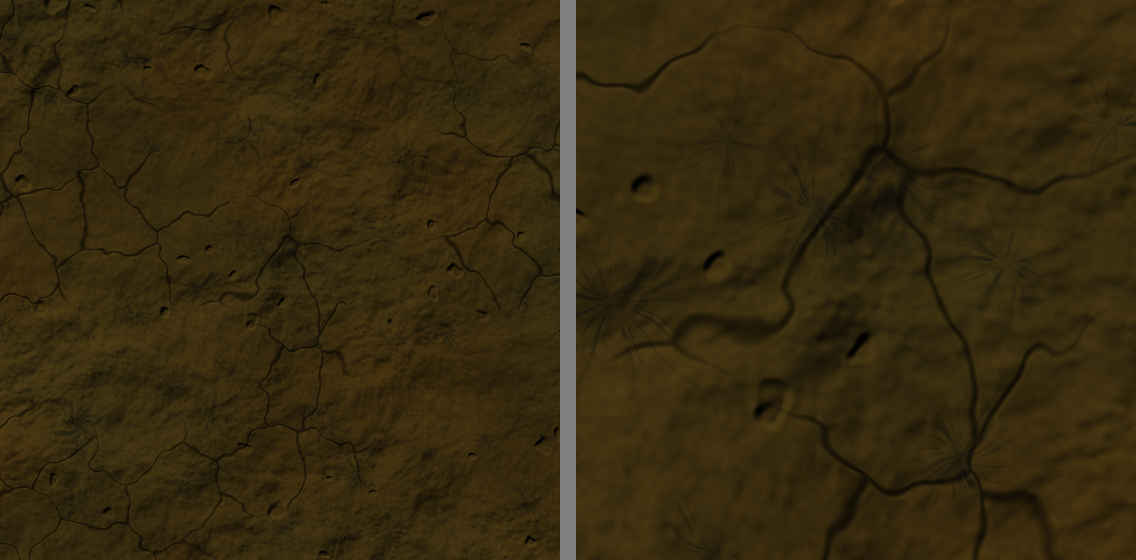
Left, the full canvas; right, a detail of the centre.
This texture is drawn by a Shadertoy shader. Its source:

```glsl
#define EARTH vec3(0.216, 0.165, 0.053)
#define SOOT vec3(0.085, 0.080, 0.048)
#define RELIEF 0.15
#define PIT_CELLS 9.0
#define PIT_SHARE 0.5
#define PIT_DEPTH 5.0
#define CRACK_CELLS 7.0
#define CRACK_WIDTH 0.0032
#define STAR_CELLS 9.0
#define STAR_SHARE 0.8
#define LIGHT_STEP 0.003

float hash(vec2 p) {
    vec3 q = fract(p.xyx * 0.1031);
    q += dot(q, q.yzx + 33.33);
    return fract((q.x + q.y) * q.z);
}

vec2 hash2(vec2 p) {
    return vec2(hash(p), hash(p + 71.7));
}

float noise(vec2 p) {
    vec2 i = floor(p), f = fract(p);
    f = f * f * f * (f * (f * 6.0 - 15.0) + 10.0);
    return mix(mix(hash(i), hash(i + vec2(1, 0)), f.x),
               mix(hash(i + vec2(0, 1)), hash(i + vec2(1, 1)), f.x), f.y);
}

vec2 wobble(vec2 p, float frequency) {
    return vec2(noise(p * frequency), noise(p * frequency + 37.0)) - 0.5;
}

// Rough soil: every octave has the same steepness
float soil(vec2 p) {
    float height = 0.0, frequency = 11.0;
    vec2 q = p + 0.03 * wobble(p, 9.0);
    for (int i = 0; i < 5; i++) {
        height += noise(q * frequency + float(i) * 19.0) / frequency;
        q = mat2(0.8, 0.6, -0.6, 0.8) * q;
        frequency *= 1.9;
    }
    return height;
}

// Scattered hollows with ragged oval rims
float pits(vec2 p) {
    p += 0.016 * wobble(p, 45.0);
    vec2 cell = floor(p * PIT_CELLS);
    float depth = 0.0;
    for (int y = -1; y <= 1; y++)
    for (int x = -1; x <= 1; x++) {
        vec2 id = cell + vec2(x, y);
        if (hash(id + 5.3) > PIT_SHARE) continue;
        vec2 d = p - (id + hash2(id + 11.0)) / PIT_CELLS;
        float size = hash(id + 23.0), turn = 6.28 * hash(id + 31.0);
        float radius = mix(0.009, 0.025, size * size * size);
        d = mat2(cos(turn), sin(turn), -sin(turn), cos(turn)) * d;
        d.x *= mix(0.7, 1.2, hash(id + 43.0));
        depth = max(depth, radius * smoothstep(1.0, 0.4, length(d) / radius));
    }
    return depth * PIT_DEPTH * 0.6;
}

// Thin broken lines along cell borders
float cracks(vec2 p) {
    vec2 q = (p + 0.045 * wobble(p, 13.0) + 0.014 * wobble(p, 48.0)) * CRACK_CELLS;
    vec2 cell = floor(q);
    float nearest = 9.0, second = 9.0;
    for (int y = -1; y <= 1; y++)
    for (int x = -1; x <= 1; x++) {
        vec2 id = cell + vec2(x, y);
        float d = length(id + hash2(id + 57.0) - q);
        second = min(second, max(nearest, d));
        nearest = min(nearest, d);
    }
    float border = 0.5 * (second - nearest) / CRACK_CELLS;
    float present = smoothstep(0.46, 0.68, noise(p * 5.5 + 83.0));
    return present * smoothstep(CRACK_WIDTH, 0.0, border);
}

// Sooty smudges with fine radiating threads
float stars(vec2 p) {
    vec2 q = p + 0.012 * wobble(p, 40.0);
    vec2 cell = floor(q * STAR_CELLS);
    float soot = 0.0;
    for (int y = -1; y <= 1; y++)
    for (int x = -1; x <= 1; x++) {
        vec2 id = cell + vec2(x, y);
        if (hash(id + 91.0) > STAR_SHARE) continue;
        vec2 d = q - (id + hash2(id + 101.0)) / STAR_CELLS;
        float reach = mix(0.035, 0.085, hash(id + 113.0));
        float r = length(d) / reach;
        vec2 direction = d / max(length(d), 0.0001);
        float ridge = abs(2.0 * noise(direction * 5.0 + id * 7.0) - 1.0);
        float thread = smoothstep(0.3, 0.0, ridge) * smoothstep(1.0, 0.1, r);
        float core = 0.55 * smoothstep(0.5, 0.0, r);
        soot = max(soot, (thread + core) * mix(0.4, 1.0, hash(id + 127.0)));
    }
    return soot * smoothstep(0.15, 0.7, noise(p * 190.0) * 0.6 + noise(p * 75.0) * 0.5);
}

float ground(vec2 p, float roughness) {
    return soil(p) * roughness - pits(p) - 0.004 * cracks(p);
}

void mainImage(out vec4 fragColor, in vec2 fragCoord) {
    vec2 p = fragCoord / iResolution.y;
    float roughness = mix(0.45, 1.35, noise(p * 3.2 + 3.0));

    // Slanted light from the upper left, with soft highlights
    vec2 toLight = normalize(vec2(-0.5, 0.85));
    float slope = (ground(p, roughness) - ground(p + LIGHT_STEP * toLight, roughness)) / LIGHT_STEP;
    slope = slope > 0.0 ? slope / (1.0 + 0.35 * slope) : slope;
    float light = max(1.0 + RELIEF * slope, 0.06);

    // Broad stains of ochre and olive, and fine grain
    float stain = noise(p * 4.0 + 17.0) * 0.6 + noise(p * 11.0 + 29.0) * 0.4;
    vec3 color = EARTH * mix(0.84, 1.18, stain);
    float hue = noise(p * 6.0 + 61.0) - 0.5;
    color *= 1.0 + hue * vec3(0.06, -0.06, -0.2);
    color *= 1.0 + 0.12 * (noise(p * 240.0) - 0.5);

    // Soot and crack shadows
    color = mix(color, SOOT, 0.75 * clamp(stars(p), 0.0, 1.0));
    color *= 1.0 - 0.5 * cracks(p);
    fragColor = vec4(color * light, 1.0);
}
```
